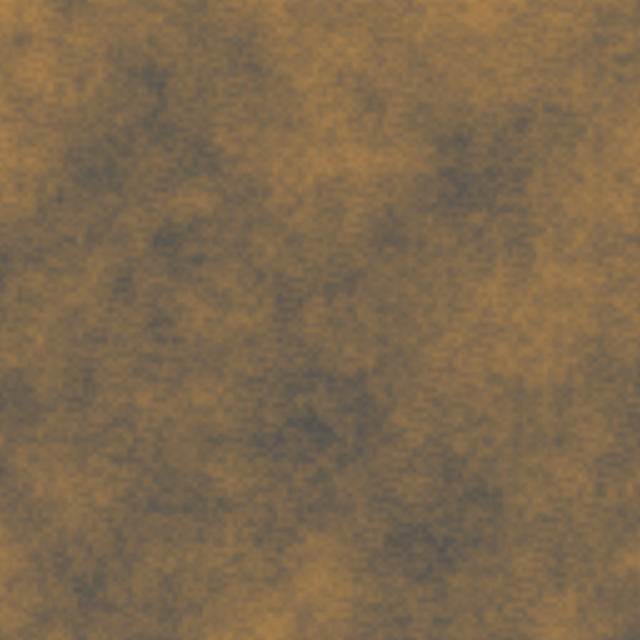
Reproduce this texture procedurally as a three.js fragment shader.

```glsl
// Weathered ochre and slate surface: cloudy patches broken up by fine soft grain.
#define PATCH_CELLS 4.0
#define PATCH_GAIN 0.78
#define PATCH_CONTRAST 0.78
#define GRAIN_CELLS 64.0
#define GRAIN_GAIN 1.06
#define GRAIN_CONTRAST 0.34
#define BALANCE 0.53
#define SEED vec2(17.0, 43.0)
#define SLATE vec3(0.250, 0.280, 0.312)
#define OCHRE vec3(0.740, 0.540, 0.292)

varying vec2 vUv;

float hash(vec2 cell) {
  return fract(sin(dot(cell, vec2(127.1, 311.7))) * 43758.5453);
}

// Smoothly blended random values on a square lattice
float valueNoise(vec2 p) {
  vec2 cell = floor(p);
  vec2 f = fract(p);
  vec2 blend = f * f * (3.0 - 2.0 * f);
  float low = mix(hash(cell), hash(cell + vec2(1.0, 0.0)), blend.x);
  float high = mix(hash(cell + vec2(0.0, 1.0)), hash(cell + vec2(1.0, 1.0)), blend.x);
  return mix(low, high, blend.y);
}

// Two octaves of noise, normalised and centred on zero
float octavePair(vec2 p, float gain, vec2 seed) {
  float coarse = valueNoise(p + seed);
  float fine = valueNoise(p * 2.0 + seed + SEED);
  return (coarse + gain * fine) / (1.0 + gain) - 0.5;
}

// Broad patches: four octaves, each finer and weaker
float patches(vec2 uv) {
  float pairGain = PATCH_GAIN * PATCH_GAIN;
  float broad = octavePair(uv * PATCH_CELLS, PATCH_GAIN, SEED);
  float mottle = octavePair(uv * PATCH_CELLS * 4.0, PATCH_GAIN, SEED * 3.0);
  return (broad + pairGain * mottle) / (1.0 + pairGain);
}

void main() {
  float grain = octavePair(vUv * GRAIN_CELLS, GRAIN_GAIN, SEED * 5.0);
  float warmth = BALANCE + PATCH_CONTRAST * patches(vUv) + GRAIN_CONTRAST * grain;
  gl_FragColor = vec4(mix(SLATE, OCHRE, warmth), 1.0);
}
```
